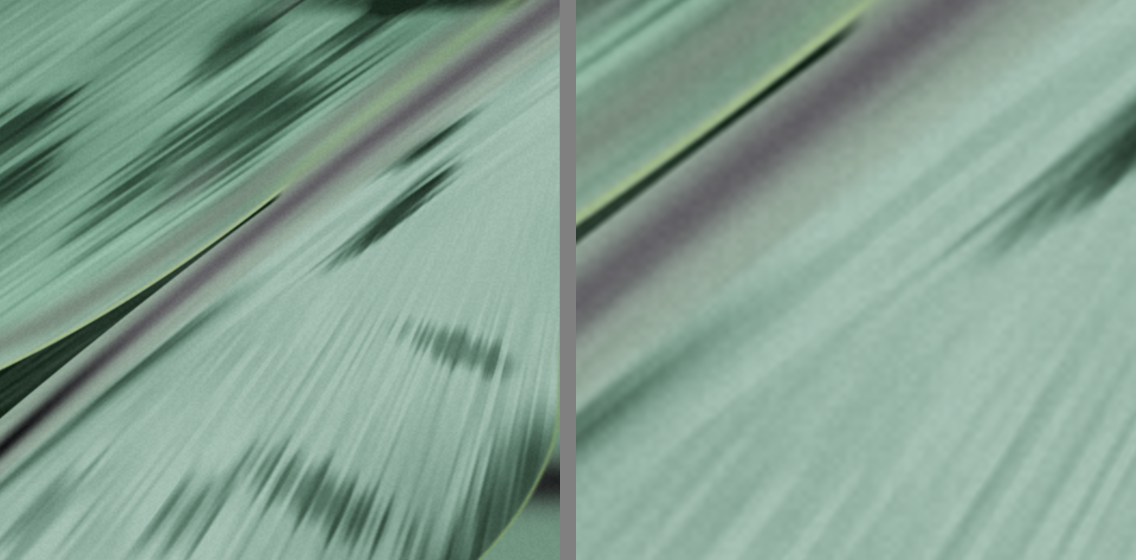
Left, the full canvas; right, a detail of the centre.
This texture is drawn by a Shadertoy shader. Its source:

```glsl
// Close-up of a grey-green leaf: diagonal midrib, fanned fibres and dark ragged patches.

float hash(vec2 p) {
    return fract(sin(dot(p, vec2(127.1, 311.7))) * 43758.5453);
}

float noise(vec2 p) {
    vec2 i = floor(p), f = fract(p);
    f = f * f * (3.0 - 2.0 * f);
    return mix(mix(hash(i), hash(i + vec2(1, 0)), f.x),
               mix(hash(i + vec2(0, 1)), hash(i + vec2(1, 1)), f.x), f.y);
}

vec2 turn(vec2 p, float a) {
    return vec2(cos(a) * p.x + sin(a) * p.y, cos(a) * p.y - sin(a) * p.x);
}

float bell(float x, float width) {
    return exp(-x * x / (width * width));
}

// Streaks along q.x, roughly -0.5 to 0.5
float fibres(vec2 q) {
    return 0.5 * noise(q * vec2(7, 150)) + 0.3 * noise(q * vec2(4, 65))
         + 0.2 * noise(q * vec2(9, 24)) - 0.5;
}

float ribHeight(float x) {
    return 0.2 + 0.9 * x - 0.1 * x * x;
}

// How far the fibres have turned from the rib direction into the fan
float fanAmount(vec2 p) {
    return smoothstep(0.2, 0.35, ribHeight(p.x) - p.y + 0.2 * (1.0 - p.x));
}

vec2 fanCoords(vec2 p) {
    vec2 r = vec2(1.13, 1.26) - p;
    return vec2(length(r), atan(r.y, r.x));
}

// Dark patches, stretched along the local fibre direction
float patches(vec2 p, float streak) {
    // centre, half length, half width
    vec4 spots[11] = vec4[11](
        vec4(0.39, 0.74, 0.30, 0.075), vec4(0.03, 0.77, 0.14, 0.045),
        vec4(0.02, 0.67, 0.15, 0.03), vec4(0.43, 0.92, 0.14, 0.03),
        vec4(0.68, 0.97, 0.20, 0.03), vec4(0.75, 0.74, 0.14, 0.025),
        vec4(0.71, 0.62, 0.17, 0.024), vec4(0.82, 0.375, 0.04, 0.13),
        vec4(0.09, 0.09, 0.15, 0.04), vec4(0.33, 0.08, 0.14, 0.06),
        vec4(0.58, 0.11, 0.07, 0.15));
    float shade = 0.0;
    for (int i = 0; i < 11; i++) {
        vec2 c = spots[i].xy;
        float fan = fanAmount(c);
        vec2 q = turn(p - c, mix(0.61, fanCoords(c).y, fan));
        float reach = length(q / spots[i].zw) + 1.3 * streak;
        float below = step(c.y, ribHeight(c.x));
        float depth = mix(0.43, 0.82, below * (1.0 - fan));
        shade = max(shade, depth * smoothstep(1.15, 0.25, reach));
    }
    return shade;
}

vec3 leafColour(float t) {
    t = clamp(t, 0.0, 1.0);
    return mix(vec3(0.10, 0.16, 0.12), vec3(0.64, 0.75, 0.70), t)
         + vec3(0.0, 0.16, 0.08) * t * (1.0 - t);
}

void mainImage(out vec4 fragColor, in vec2 fragCoord) {
    vec2 p = fragCoord / iResolution.xy;
    float x = p.x, d = p.y - ribHeight(x);
    float upper = smoothstep(-0.02, 0.02, d);

    // Fibre streaks of the three zones
    vec2 q = turn(p, 0.6);
    float streak = mix(fibres(vec2(x * 1.3, d * 0.75)), fibres(fanCoords(p)), fanAmount(p));
    streak = mix(streak, fibres(q + 3.0), upper);
    float calm = smoothstep(0.38, 0.5, p.y) * smoothstep(-0.15, -0.25, d);

    // Blade tone
    float broad = noise(q * vec2(4, 13) + 7.0) - 0.5;
    float upperTone = 0.66 + 0.2 * smoothstep(0.68, 0.5, p.y - 0.4 * x) + 0.26 * broad;
    float lowerTone = 0.92 - 0.14 * smoothstep(0.3, 0.05, p.y) * smoothstep(0.3, 0.7, x) + 0.1 * broad;
    float tone = mix(lowerTone, upperTone, upper);
    tone += streak * mix(0.42, 0.1, calm) - patches(p, streak);
    tone -= 0.55 * bell(d + 0.065 + 0.05 * x + 0.02 * streak, 0.017) * smoothstep(0.52, 0.3, x);
    tone -= 0.65 * smoothstep(0.96, 1.0, p.y + 0.03 * streak) * smoothstep(0.42, 0.7, x) * upper;

    // Shadow near the curled right margin
    float curl = max(0.3 - p.y, 0.0);
    float margin = 1.0 - 1.6 * curl * curl - x;
    tone -= 0.55 * smoothstep(0.17, 0.01, margin + 0.12 * streak) * smoothstep(0.33, 0.18, p.y);
    vec3 col = leafColour(tone) * mix(vec3(1), vec3(0.95, 1.01, 0.97), upper);
    col = mix(col, vec3(0.45, 0.49, 0.46), 0.6 * upper * smoothstep(0.64, 0.85, noise(q * vec2(3, 17) + 21.0)));

    // Midrib: grey flank, pale body, yellowish ridge and dark purple core
    float taper = max(1.0 - x / 0.505, 0.0);
    float lip = 0.032 + 0.108 * taper * taper;
    col = mix(col, vec3(0.46, 0.52, 0.47), 0.85 * bell(d - lip - 0.045, 0.027) * smoothstep(0.97, 0.75, x));
    float body = smoothstep(-0.065, -0.04, d + 0.03 * x) * smoothstep(lip + 0.02, lip, d);
    col = mix(col, vec3(0.57, 0.65, 0.59) + 0.1 * streak, body * 0.9);
    col = mix(col, vec3(0.55, 0.66, 0.50), 0.7 * bell(d - 0.02 - 0.04 * x, 0.018) * smoothstep(0.4, 0.55, x));
    vec3 core = mix(vec3(0.06, 0.06, 0.07), vec3(0.38, 0.37, 0.39), smoothstep(0.0, 0.32, x));
    col = mix(col, core + 0.06 * streak, 0.95 * bell(d + 0.004, 0.02 + 0.013 * x));

    // Dark fold beside the rib, closing to a slit under a bright lip
    float fold = smoothstep(-0.003, 0.004, d - 0.022 - 0.03 * taper)
               * smoothstep(0.003, -0.004, d - lip) * smoothstep(0.51, 0.48, x);
    col = mix(col, vec3(0.09, 0.16, 0.11) + 0.25 * max(streak, -0.2), fold);
    col = mix(col, vec3(0.64, 0.74, 0.54), 0.85 * bell(d - lip - 0.003, 0.004) * smoothstep(0.53, 0.49, x));

    // Background past the margin, with its thin yellow rim
    vec3 behind = mix(vec3(0.44, 0.58, 0.50), vec3(0.13, 0.14, 0.14), bell(p.y - 0.14, 0.045));
    col = mix(col, behind, smoothstep(0.003, -0.003, margin));
    col = mix(col, vec3(0.50, 0.62, 0.42), 0.7 * bell(margin, 0.005) * smoothstep(0.42, 0.3, p.y));

    col += 0.03 * (noise(p * 260.0) - 0.5);
    fragColor = vec4(col, 1.0);
}
```
